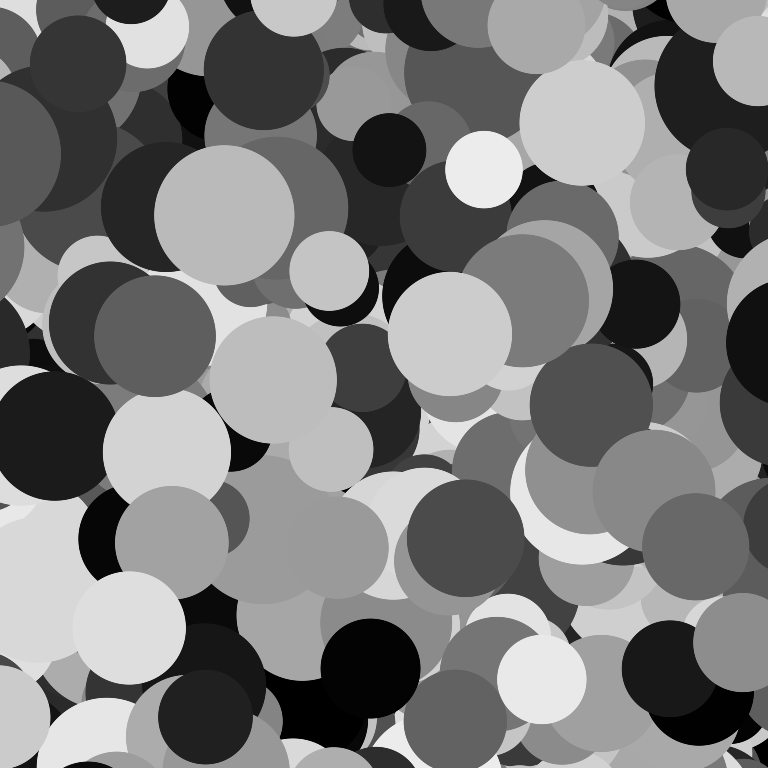
Give the GLSL for this pattern, as a Shadertoy shader.

```glsl
#define DISC_COUNT 800
#define RADIUS_MIN 0.048
#define RADIUS_MAX 0.098
#define DARK_SHARE 0.29
#define DARK_LIMIT 0.265
#define LIGHT_LIMIT 0.93
#define LIGHT_BIAS 0.8
#define SEED 17.0

// Three random values in 0..1 from one number
vec3 hash31(float n) {
    vec3 p = fract(n * vec3(0.1031, 0.1030, 0.0973));
    p += dot(p, p.yzx + 33.33);
    return fract((p.xxy + p.yzz) * p.zyx);
}

// Grey level of a disc: an even dark range and a light range leaning to white
float discTone(float u) {
    if (u < DARK_SHARE) return DARK_LIMIT * u / DARK_SHARE;
    float t = (u - DARK_SHARE) / (1.0 - DARK_SHARE);
    return mix(DARK_LIMIT, LIGHT_LIMIT, pow(t, LIGHT_BIAS));
}

void mainImage(out vec4 fragColor, in vec2 fragCoord) {
    vec2 uv = fragCoord / iResolution.y;
    vec2 canvas = vec2(iResolution.x / iResolution.y, 1.0);
    float halfPixel = 0.5 / iResolution.y;

    // Stack opaque discs from front to back until the pixel is covered
    float tone = 0.0;
    float uncovered = 1.0;
    for (int i = 0; i < DISC_COUNT; i++) {
        float id = float(i) + SEED;
        vec3 rnd = hash31(id);
        vec2 center = mix(vec2(-RADIUS_MAX), canvas + RADIUS_MAX, rnd.xy);
        float radius = mix(RADIUS_MIN, RADIUS_MAX, rnd.z);
        float edge = length(uv - center) - radius;
        float coverage = 1.0 - smoothstep(-halfPixel, halfPixel, edge);

        // Golden ratio steps spread the grey levels evenly over the stack
        tone += uncovered * coverage * discTone(fract(id * 0.61803));
        uncovered *= 1.0 - coverage;
        if (uncovered < 0.004) break;
    }

    fragColor = vec4(vec3(tone), 1.0);
}
```
